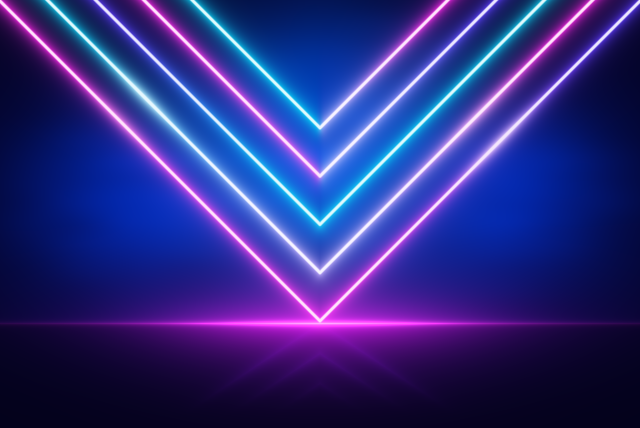
Give the GLSL for this background, as a Shadertoy shader.

```glsl
// Nested neon chevrons over a hazy blue backdrop and a glowing magenta horizon.

const float HORIZON = 0.244;
const int CHEVRONS = 5;
const float FIRST_TIP = 0.250;    // height of the lowest tip
const float TIP_STEP = 0.1128;    // height between tips
const float CORE_WIDTH = 0.0036;  // half width of the white tube
const float HALO_TIGHT = 0.013;
const float HALO_WIDE = 0.038;

const vec3 NIGHT = vec3(0.012, 0.008, 0.115);
const vec3 NAVY = vec3(0.015, 0.035, 0.32);
const vec3 AZURE = vec3(0.00, 0.31, 0.90);
const vec3 COBALT = vec3(0.00, 0.17, 0.76);
const vec3 MAGENTA = vec3(0.96, 0.10, 0.86);
const vec3 CYAN = vec3(0.00, 0.78, 0.90);
const vec3 VIOLET = vec3(0.32, 0.20, 0.95);
const vec3 LILAC = vec3(0.72, 0.62, 1.00);
const vec3 PURPLE = vec3(0.34, 0.03, 0.62);

// Tube colours from the lowest chevron to the highest
const vec3 LEFT_LOW[5] = vec3[5](MAGENTA, LILAC, CYAN, MAGENTA, CYAN);
const vec3 LEFT_HIGH[5] = vec3[5](MAGENTA, CYAN, VIOLET, MAGENTA, CYAN);
const vec3 RIGHT_LOW[5] = vec3[5](MAGENTA, LILAC, CYAN, LILAC, LILAC);
const vec3 RIGHT_HIGH[5] = vec3[5](VIOLET, MAGENTA, CYAN, VIOLET, MAGENTA);

float hash(vec2 p) {
    vec3 q = fract(vec3(p.xyx) * 0.1031);
    q += dot(q, q.yzx + 33.33);
    return fract((q.x + q.y) * q.z);
}

float noise(vec2 p) {
    vec2 i = floor(p), f = fract(p);
    f = f * f * (3.0 - 2.0 * f);
    return mix(mix(hash(i), hash(i + vec2(1, 0)), f.x),
               mix(hash(i + vec2(0, 1)), hash(i + vec2(1, 1)), f.x), f.y);
}

vec3 screenBlend(vec3 a, vec3 b) {
    return 1.0 - (1.0 - clamp(a, 0.0, 1.0)) * (1.0 - clamp(b, 0.0, 1.0));
}

// Soft elliptical spot
float spot(vec2 p, vec2 centre, vec2 size) {
    vec2 q = (p - centre) / size;
    return exp(-dot(q, q));
}

// Distance to an upward V with arms along (+-run.x, run.y)
float chevronDistance(vec2 p, float tip, vec2 run) {
    vec2 q = vec2(abs(p.x), p.y - tip), arm = normalize(run);
    return length(q - arm * max(dot(q, arm), 0.0));
}

vec3 backdrop(vec2 p) {
    float haze = 0.6 * noise(p * vec2(3.5, 9.0) + 4.0) + 0.4 * noise(p * vec2(7.0, 19.0));
    vec3 c = mix(NIGHT, NAVY, spot(p, vec2(0.0, 0.52), vec2(0.75, 0.40)));
    float sides = spot(vec2(abs(p.x), p.y), vec2(0.43, 0.54), vec2(0.25, 0.19));
    c = mix(c, COBALT, sides * (0.55 + 0.5 * haze));
    float middle = spot(p, vec2(0.0, 0.64), vec2(0.32, 0.30));
    return mix(c, AZURE, middle * (0.75 + 0.35 * haze));
}

// Dark floor with violet reflected rays
vec3 ground(vec2 p) {
    vec3 c = mix(NIGHT * 0.9, NAVY * 0.6, spot(p, vec2(0.0, HORIZON), vec2(0.6, 0.14)));
    float depth = HORIZON - p.y;
    for (int i = 0; i < 3; i++) {
        float d = chevronDistance(vec2(p.x, depth), 0.07 * float(i), vec2(1.5, 1.0));
        c += PURPLE * 0.26 * exp(-d / 0.014) * smoothstep(0.22, 0.05, depth);
    }
    return c;
}

// Magenta light along the horizon
vec3 horizonGlow(vec2 p) {
    float h = abs(p.y - HORIZON);
    float pool = exp(-h / 0.065) * spot(p, vec2(0.0, p.y), vec2(0.36, 1.0));
    float wide = exp(-h / 0.09) * spot(p, vec2(0.0, p.y), vec2(0.55, 1.0));
    float streak = exp(-h / 0.0045) * exp(-abs(p.x) / 0.38);
    float hot = exp(-h / 0.004) * spot(p, vec2(0.0, p.y), vec2(0.22, 1.0));
    return MAGENTA * (0.68 * pool + 0.85 * streak) + PURPLE * 0.5 * wide + 0.5 * hot;
}

vec3 addChevrons(vec3 c, vec2 p, float pixel) {
    float flare = spot(p, vec2(-0.41, 0.772), vec2(0.10)) + spot(p, vec2(0.42, 0.67), vec2(0.12));
    float side = smoothstep(-0.012, 0.012, p.x);
    for (int i = 0; i < CHEVRONS; i++) {
        float tip = FIRST_TIP + TIP_STEP * float(i);
        float d = chevronDistance(p, tip, vec2(1.0));
        float climb = smoothstep(0.05, 0.95, (p.y - tip) / (1.0 - tip));
        vec3 left = mix(LEFT_LOW[i], LEFT_HIGH[i], climb);
        vec3 right = mix(RIGHT_LOW[i], RIGHT_HIGH[i], climb);
        vec3 tint = mix(left, right, side);
        float halo = 0.85 * exp(-d / HALO_TIGHT) + 0.22 * exp(-d / HALO_WIDE);
        c = screenBlend(c, tint * halo);
        c = screenBlend(c, vec3(0.85 * flare * exp(-d / 0.010)) * (i < 2 ? 1.0 : 0.0));
        float core = 1.0 - smoothstep(CORE_WIDTH - pixel, CORE_WIDTH + pixel, d);
        c = mix(c, mix(tint, vec3(1.0), 0.88), core);
    }
    return c;
}

void mainImage(out vec4 fragColor, in vec2 fragCoord) {
    float pixel = 1.0 / iResolution.y;
    vec2 p = (fragCoord - vec2(0.5 * iResolution.x, 0.0)) * pixel;
    float above = smoothstep(-0.004, 0.004, p.y - HORIZON);
    vec3 c = mix(ground(p), backdrop(p), above);
    c = screenBlend(c, horizonGlow(p));
    // Light from the tubes fades quickly below the horizon
    c = mix(c, addChevrons(c, p, pixel), smoothstep(HORIZON - 0.05, HORIZON, p.y));
    fragColor = vec4(c, 1.0);
}
```
